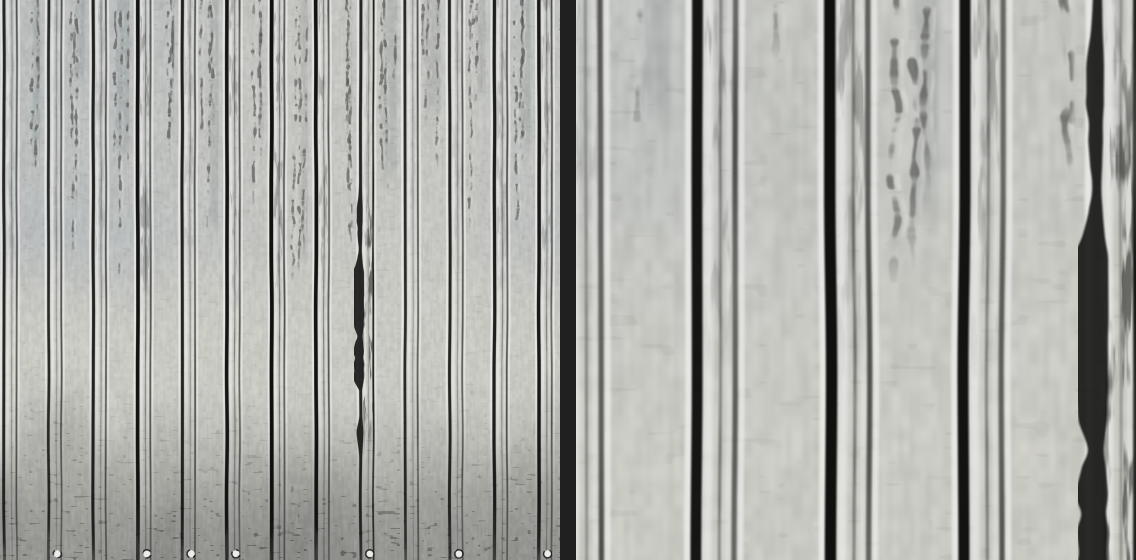
Left, the full canvas; right, a detail of the centre.
This texture is drawn by a Shadertoy shader. Its source:

```glsl
// Ribbed galvanised metal sheet: upright ribs with black grooves, thin creases
// and glints, shaded by a soft vertical reflection. Value noise adds stains,
// ragged streaks, grain and one dented seam; rivets sit along the lower edge.

const float PITCH = 0.0796;         // rib spacing, canvas widths
const float FIRST_GROOVE = 0.0072;  // position of groove 0
const float GROOVE_HALF = 0.037;    // widths below are in rib pitches
const float CREASE_POS = 0.285;
const float CREASE_HALF = 0.019;
const float INNER_POS = 0.175;
const float SEAM_RIB = 8.0;         // the dented rib
const float RIVET_SHARE = 0.42;
const float RIVET_RADIUS = 0.0085;
const int STREAKS = 3;

const vec3 WARM_METAL = vec3(0.79, 0.79, 0.765);
const vec3 COOL_METAL = vec3(0.70, 0.72, 0.73);
const vec3 LOW_METAL = vec3(0.55, 0.55, 0.535);
const vec3 GLINT = vec3(0.92, 0.92, 0.915);
const vec3 CREASE = vec3(0.29, 0.29, 0.28);
const vec3 GROOVE = vec3(0.06, 0.06, 0.055);

float hash(vec2 p) {
    vec3 q = fract(vec3(p.xyx) * 0.1031);
    q += dot(q, q.yzx + 33.33);
    return fract((q.x + q.y) * q.z);
}

float noise(vec2 p) {
    vec2 i = floor(p), f = fract(p);
    f = f * f * (3.0 - 2.0 * f);
    return mix(mix(hash(i), hash(i + vec2(1, 0)), f.x),
               mix(hash(i + vec2(0, 1)), hash(i + vec2(1, 1)), f.x), f.y);
}

float fbm(vec2 p) {
    return 0.55 * noise(p) + 0.3 * noise(p * 2.1 + 7.0) + 0.15 * noise(p * 4.3 + 19.0);
}

// Soft line of given half width, centred on zero
float line(float d, float halfWidth, float blur) {
    return 1.0 - smoothstep(halfWidth - blur, halfWidth + blur, abs(d));
}

void mainImage(out vec4 fragColor, in vec2 fragCoord) {
    vec2 uv = fragCoord / iResolution.xy;
    float y = uv.y;
    float blur = max(0.015, 0.75 / (iResolution.x * PITCH));

    // Rib index and position across the rib, groove at zero
    float across = (uv.x - FIRST_GROOVE) / PITCH;
    float rib = floor(across + 0.15);
    float x = across - rib;
    float seed = hash(vec2(rib + 3.0, 17.0));
    float seam = 1.0 - step(0.5, abs(rib - SEAM_RIB));
    float dent = seam * smoothstep(0.16, 0.30, y) * (1.0 - smoothstep(0.55, 0.68, y));
    x += 0.018 * (noise(vec2(rib * 9.0, y * 9.0)) - 0.5);

    // Sheet reflection: cool top left, bright middle, dark foot
    float cloud = fbm(uv * vec2(9.0, 4.0));
    float top = smoothstep(0.42, 0.62, y + 0.12 * (cloud - 0.5));
    float cool = top * (0.25 + 0.65 * (1.0 - smoothstep(0.1, 0.55, uv.x))
                        + 0.4 * smoothstep(0.8, 0.95, uv.x));
    vec3 color = mix(WARM_METAL, COOL_METAL, min(cool, 1.0) * (0.5 + 0.5 * cloud));
    float foot = 1.0 - smoothstep(0.0, 0.36, y + 0.16 * (cloud - 0.5) + 0.05 * (seed - 0.5));
    color = mix(color, LOW_METAL, foot * (0.75 + 0.3 * seed));

    // Grain and short horizontal scratches
    color += 0.045 * (noise(uv * vec2(170.0, 130.0)) - 0.5);
    color += 0.035 * (noise(uv * vec2(300.0, 40.0)) - 0.5);
    float scratch = smoothstep(0.80, 0.93, noise(uv * vec2(90.0, 230.0)));
    color -= scratch * (0.03 + 0.13 * foot);

    // Ragged streaks with pale rims, and stains bounded by the first one
    float flat_ = smoothstep(0.32, 0.38, x) * (1.0 - smoothstep(0.86, 0.92, x + 0.08));
    for (int k = 0; k < STREAKS; k++) {
        vec2 key = vec2(rib * 3.0 + float(k) + 40.0, 5.0);
        float lowest = mix(0.48, 0.85, hash(key));
        float slant = 0.5 * (hash(key + 11.0) - 0.5);
        float center = mix(0.38, 0.80, hash(key + 23.0)) + slant * (0.85 - y);
        center += 0.10 * (fbm(vec2(key.x * 7.0, y * 30.0)) - 0.5);
        float reach = smoothstep(lowest, lowest + 0.06, y) * flat_;
        float broken = smoothstep(0.36, 0.68, fbm(vec2(key.x * 5.0, y * 75.0)));
        float d = x - center;
        float thick = 0.012 + 0.03 * broken * noise(vec2(key.x, y * 110.0));
        color = mix(color, CREASE, 0.62 * reach * broken * line(d, thick, blur));
        color = mix(color, GLINT, 0.35 * reach * broken * line(d - 0.06, 0.015, blur));
        if (k == 0) color -= 0.06 * reach * smoothstep(0.0, 0.05, d) * vec3(1.1, 1.0, 0.9);
    }

    // Raised rib: two pale strips around a faint inner line
    float wear = fbm(vec2(across * 14.0, y * 26.0));
    float shade = 1.0 - 0.38 * foot;
    color = mix(color, GLINT * shade, 0.70 * line(x - 0.085, 0.035, 0.03));
    color = mix(color, GLINT * shade, 0.45 * line(x - 0.235, 0.020, 0.02));
    color = mix(color, CREASE, (0.30 + 0.55 * wear * seed) * line(x - INNER_POS, 0.012, blur));
    float rough = smoothstep(0.48, 0.70, wear) * line(x - 0.16, 0.11, 0.03);
    color = mix(color, CREASE, rough * (0.35 * top * seed + 0.75 * dent));

    // Glints beside the folds, then the crease and black groove
    color = mix(color, GLINT * shade, 0.85 * line(x + 0.065, 0.024, 0.02));
    color = mix(color, GLINT * shade, 0.75 * line(x - CREASE_POS - 0.05, 0.020, 0.02));
    float creaseTone = 0.72 + 0.25 * noise(vec2(rib * 5.0, y * 12.0));
    color = mix(color, mix(CREASE, GROOVE, seam), creaseTone * line(x - CREASE_POS, CREASE_HALF, blur));
    float bulge = dent * 0.10 * smoothstep(0.35, 0.8, fbm(vec2(3.0, y * 18.0)));
    float halfWidth = GROOVE_HALF * (0.75 + 0.4 * seed) + bulge;
    float depth = (0.82 + 0.18 * seed) * mix(0.6, 1.0, smoothstep(0.0, 0.14, y + 0.1 * wear));
    color = mix(color, GROOVE, depth * line(x + 0.5 * bulge, halfWidth, blur));

    // Rivets: pale caps with a broken dark rim
    float hasRivet = step(hash(vec2(rib + 8.0, 71.0)), RIVET_SHARE);
    float r = length(vec2((x - 0.2) * PITCH, y - 0.011)) / RIVET_RADIUS;
    float rim = line(r - 0.85, 0.16, 0.15) * smoothstep(0.3, 0.6, noise(uv * 170.0));
    color = mix(color, GLINT, hasRivet * (1.0 - smoothstep(0.6, 0.9, r)));
    color = mix(color, GROOVE, 0.8 * hasRivet * rim);

    fragColor = vec4(clamp(color, 0.0, 1.0), 1.0);
}
```
